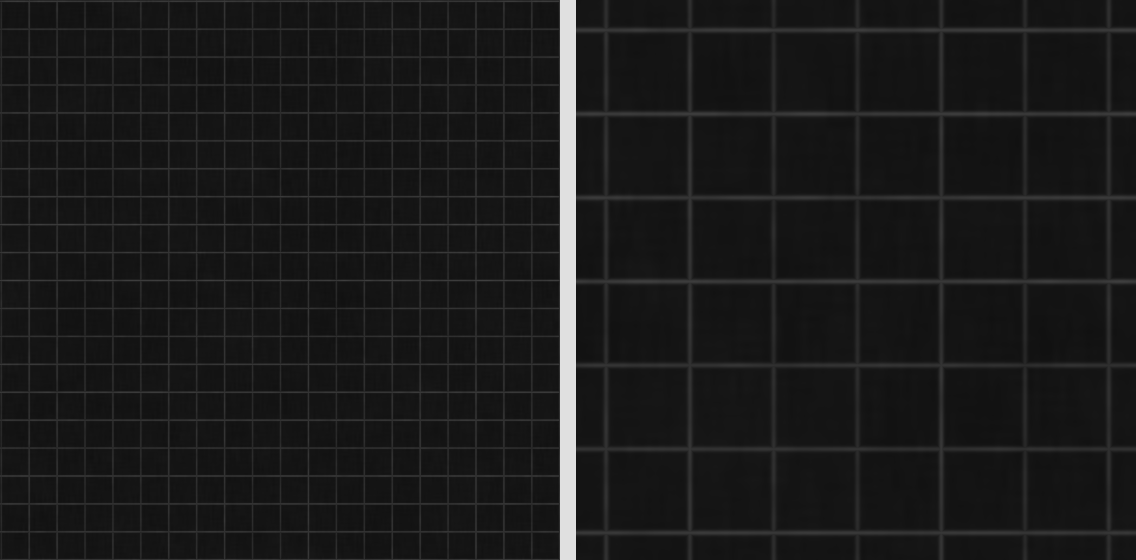
Left: the whole. Right: its middle third, enlarged.
Give the GLSL for this pattern, as a three.js fragment shader.

```glsl
varying vec2 vUv;

float hash(vec2 p) {
  return fract(sin(dot(p, vec2(127.1, 311.7))) * 43758.5453);
}

float valueNoise(vec2 p) {
  vec2 cell = floor(p);
  vec2 t = smoothstep(0.0, 1.0, fract(p));
  float low = mix(hash(cell), hash(cell + vec2(1.0, 0.0)), t.x);
  float high = mix(hash(cell + vec2(0.0, 1.0)), hash(cell + vec2(1.0, 1.0)), t.x);
  return mix(low, high, t.y);
}

// Soft line centred on every multiple of the pitch
float softLine(float coord, float pitch, float softness) {
  float d = (fract(coord / pitch + 0.5) - 0.5) * pitch / softness;
  return exp(-0.5 * d * d);
}

// Strength of the nearest line, different for each one
float lineGain(float coord, float pitch, float seed, float spread) {
  float index = floor(coord / pitch + 0.5);
  return 1.0 + spread * (hash(vec2(index, seed)) - 0.5);
}

// Faint crossed threads, stronger in some patches than in others
float weave(vec2 uv, float threads, float runs) {
  float upright = valueNoise(uv * vec2(threads, runs)) - 0.5;
  float level = valueNoise(uv * vec2(runs, threads) + 57.0) - 0.5;
  float patchiness = valueNoise(uv * 45.0 + 13.0);
  return mix(upright, level, 0.4) * mix(0.3, 1.0, patchiness);
}

void main() {
  const float PITCH = 0.04987;
  const float SOFTNESS = 0.00112;
  const vec2 ORIGIN = vec2(0.0022, 0.0004);
  const float GROUND = 0.079;
  const float UPRIGHT_GAIN = 0.108;
  const float LEVEL_GAIN = 0.135;

  vec2 p = vUv - ORIGIN;

  // Cloth ground with threads and broad unevenness
  float shade = GROUND + 0.026 * weave(vUv, 260.0, 55.0);
  shade += 0.008 * (valueNoise(vUv * 26.0 + 7.0) - 0.5);
  shade += 0.006 * (valueNoise(vUv * 7.0 + 41.0) - 0.5);

  // Grid lines, uneven from one to the next and along their length
  float upright = softLine(p.x, PITCH, SOFTNESS) * UPRIGHT_GAIN;
  float level = softLine(p.y, PITCH, SOFTNESS) * LEVEL_GAIN;
  upright *= lineGain(p.x, PITCH, 3.0, 0.4);
  level *= lineGain(p.y, PITCH, 8.0, 0.3);
  upright *= mix(0.85, 1.12, valueNoise(vUv * vec2(20.0, 70.0)));
  level *= mix(0.88, 1.1, valueNoise(vUv * vec2(70.0, 20.0) + 31.0));
  shade += max(upright, level);

  gl_FragColor = vec4(vec3(shade), 1.0);
}
```
